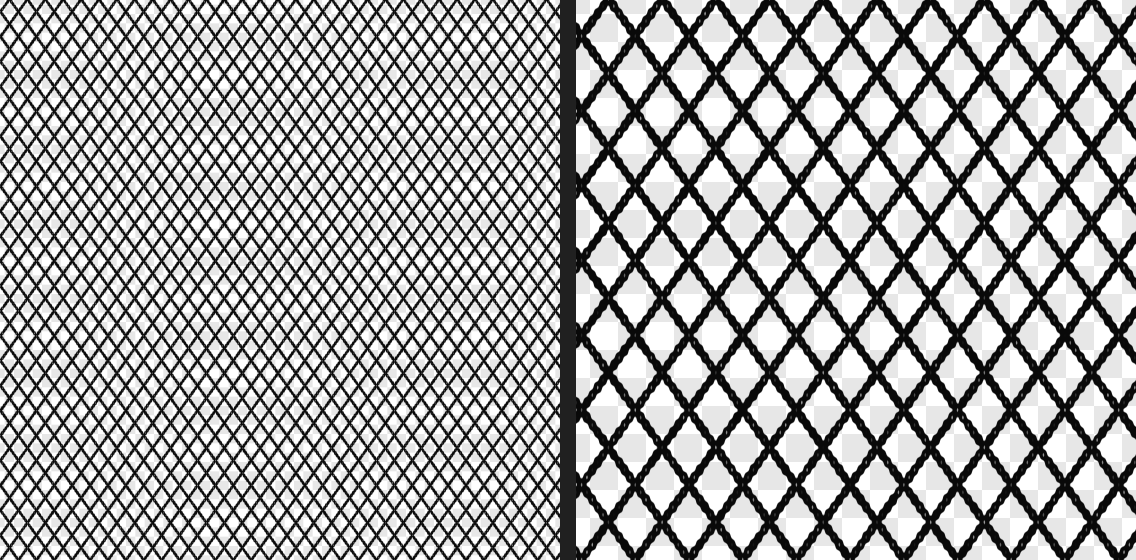
Left: the whole. Right: its middle third, enlarged.
Give the GLSL for this pattern, as a WebGL 2 fragment shader.

```glsl
#version 300 es
precision highp float;
// Black braided diamond netting over a pale grey and white checkerboard.

uniform vec2 u_resolution;
out vec4 outColor;

const float TAU = 6.2831853;
const vec2 DIAMONDS = vec2(31.28, 22.46);   // repeats across and up
const vec2 KNOT = vec2(0.4965, 0.4671);     // position of one crossing
const float CHECKS = 60.0;                  // squares along one side
const float HALF_WIDTH = 0.0024;            // half thickness of a strand
const float KNOT_BLEND = 0.0012;            // rounding where strands cross
const float BEADS = 5.0;                    // braid lumps between crossings

const vec3 INK = vec3(0.035);
const vec3 GLINT = vec3(0.80);
const vec3 WHITE = vec3(1.0);
const vec3 PALE_GREY = vec3(0.905);

float hash(vec2 p) {
  return fract(sin(dot(p, vec2(127.1, 311.7))) * 4375.85);
}

// Square wave from -1 to 1 with edges softened over one pixel.
float softSquare(float x, float pixel) {
  float edge = abs(fract(x * 0.5) - 0.5) - 0.25;
  return clamp(edge * 4.0 / pixel, -1.0, 1.0);
}

float smoothMin(float a, float b, float k) {
  float h = max(k - abs(a - b), 0.0) / k;
  return min(a, b) - 0.25 * h * h * k;
}

// Signed distance to a lumpy strand; across and along are lattice coordinates.
float strand(float across, float along, float scale) {
  float id = round(across);
  float lump = 0.13 * cos(TAU * BEADS * along);
  float wear = 0.06 * sin(along * 8.3 + id * 2.7) + 0.04 * sin(along * 19.1 - id);
  return abs(across - id) * scale - HALF_WIDTH * (1.0 + lump + wear);
}

// Small slanted highlight on each braid lump, with uneven strength.
float glint(float across, float along, float scale, float seed, float pixel) {
  float id = round(across);
  float bead = round(along * BEADS);
  float strength = hash(vec2(id + seed, bead));
  float x = (across - id) * scale;
  float y = (along - bead / BEADS) * 0.0274;
  float d = length(vec2(x + 0.35 * y, y * 0.8)) - 0.0006;
  return (1.0 - smoothstep(-pixel * 0.7, pixel * 0.7, d)) * strength * strength;
}

vec3 checkerboard(vec2 uv, float pixel) {
  vec2 cell = uv * CHECKS;
  float parity = softSquare(cell.x, pixel * CHECKS) * softSquare(cell.y, pixel * CHECKS);
  return mix(WHITE, PALE_GREY, 0.5 + 0.5 * parity);
}

void main() {
  float pixel = 1.0 / min(u_resolution.x, u_resolution.y);
  vec2 uv = gl_FragCoord.xy * pixel;

  // Skewed lattice: strands lie on whole values of a and of b.
  vec2 p = (uv - KNOT) * DIAMONDS;
  float a = p.x + p.y;
  float b = p.x - p.y;
  float scale = 1.0 / length(DIAMONDS);

  // Net shape, joined softly at the crossings.
  float d = smoothMin(strand(a, b, scale), strand(b, a, scale), KNOT_BLEND);
  float cover = 1.0 - smoothstep(-0.8 * pixel, 0.8 * pixel, d);

  // Flecks of light on the braid.
  float shine = max(glint(a, b, scale, 3.0, pixel), glint(b, a, scale, 41.0, pixel));
  vec3 thread = mix(INK, GLINT, shine * 0.75);

  outColor = vec4(mix(checkerboard(uv, pixel), thread, cover), 1.0);
}
```
